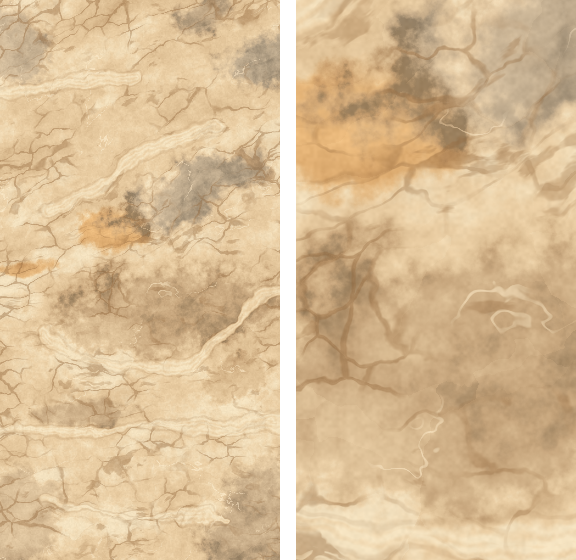
Left, the full canvas; right, a detail of the centre.
This texture is drawn by a Shadertoy shader. Its source:

```glsl
// Cream and tan breccia marble with grey-brown patches, pale ribbons and fine cracks.

const vec3 UMBER = vec3(0.61, 0.50, 0.36);
const vec3 TAN   = vec3(0.79, 0.65, 0.48);
const vec3 SAND  = vec3(0.87, 0.75, 0.58);
const vec3 CREAM = vec3(0.92, 0.81, 0.645);
const vec3 IVORY = vec3(0.96, 0.89, 0.755);
const vec3 RUST  = vec3(0.58, 0.41, 0.24);
const vec3 GREY_TINT  = vec3(1.09, 0.985, 0.83);
const vec3 OCHRE_TINT = vec3(1.02, 0.88, 0.68);
const float BASE_TONE = 0.77;
const float CRACK_WIDTH = 0.0045;
const float RIBBON_WIDTH = 0.024;

// Patches: centre and radii, then angle, darkening and grey (+) or ochre (-)
const int PATCHES = 12;
const vec4 PATCH_SHAPE[PATCHES] = vec4[PATCHES](
    vec4(0.69, 1.33, 0.29, 0.10), vec4(0.05, 1.84, 0.17, 0.13),
    vec4(0.96, 1.80, 0.17, 0.09), vec4(0.73, 1.97, 0.10, 0.09),
    vec4(0.62, 0.89, 0.48, 0.15), vec4(0.83, 0.65, 0.13, 0.08),
    vec4(0.32, 0.53, 0.20, 0.05), vec4(0.93, 0.16, 0.25, 0.19),
    vec4(0.05, 0.16, 0.18, 0.17), vec4(0.06, 0.92, 0.11, 0.09),
    vec4(0.42, 1.19, 0.13, 0.09), vec4(0.08, 1.03, 0.15, 0.03));
const vec3 PATCH_KIND[PATCHES] = vec3[PATCHES](
    vec3(0.42, 0.56, 0.85), vec3(-0.3, 0.40, 0.8), vec3(0.3, 0.46, 0.9),
    vec3(0.0, 0.48, 0.6), vec3(0.15, 0.42, 0.15), vec3(0.3, 0.36, 0.0),
    vec3(0.05, 0.36, 0.3), vec3(0.8, 0.42, 0.45), vec3(0.0, 0.34, 0.4),
    vec3(0.3, -0.22, 0.0), vec3(0.4, 0.30, -0.7), vec3(0.0, 0.38, -0.6));

// Pale ribbons as segments from xy to zw
const int RIBBONS = 12;
const vec4 RIBBON[RIBBONS] = vec4[RIBBONS](
    vec4(0.16, 0.81, 0.30, 0.72), vec4(0.30, 0.72, 0.45, 0.70),
    vec4(0.45, 0.70, 0.66, 0.71), vec4(0.66, 0.71, 0.78, 0.80),
    vec4(0.78, 0.80, 0.92, 0.96), vec4(0.92, 0.96, 1.05, 0.98),
    vec4(-0.05, 0.46, 0.40, 0.47), vec4(0.40, 0.47, 1.05, 0.50),
    vec4(0.15, 0.20, 0.45, 0.14), vec4(0.45, 0.14, 0.80, 0.13),
    vec4(0.18, 1.26, 0.75, 1.56), vec4(-0.05, 1.67, 0.50, 1.72));

vec2 hash2(vec2 p) {
    vec3 q = fract(p.xyx * vec3(0.1031, 0.1030, 0.0973));
    q += dot(q, q.yzx + 33.33);
    return fract((q.xx + q.yz) * q.zy);
}

float noise(vec2 p) {
    vec2 i = floor(p), f = fract(p);
    f = f * f * (3.0 - 2.0 * f);
    return mix(mix(hash2(i).x, hash2(i + vec2(1, 0)).x, f.x),
               mix(hash2(i + vec2(0, 1)).x, hash2(i + vec2(1, 1)).x, f.x), f.y);
}

// Fractal noise centred on zero
float fbm(vec2 p) {
    float sum = 0.0, amp = 0.5;
    for (int i = 0; i < 5; i++) {
        sum += amp * (noise(p) - 0.5);
        p = mat2(1.6, 1.2, -1.2, 1.6) * p + 17.3;
        amp *= 0.55;
    }
    return sum;
}

// Cell border distance and a random value per cell
vec2 cells(vec2 p) {
    vec2 base = floor(p);
    float near = 9.0, next = 9.0, id = 0.0;
    for (int y = -1; y <= 1; y++)
    for (int x = -1; x <= 1; x++) {
        vec2 cell = base + vec2(x, y);
        float d = length(cell + hash2(cell + 40.0) - p);
        if (d < near) { next = near; near = d; id = hash2(cell + 90.0).y; }
        else next = min(next, d);
    }
    return vec2(next - near, id);
}

float segment(vec2 p, vec2 a, vec2 b) {
    vec2 pa = p - a, ba = b - a;
    return length(pa - ba * clamp(dot(pa, ba) / dot(ba, ba), 0.0, 1.0));
}

float line(float d, float width) { return 1.0 - smoothstep(width * 0.25, width, d); }

vec3 palette(float t) {
    vec3 c = mix(UMBER, TAN, clamp(t * 4.0, 0.0, 1.0));
    c = mix(c, SAND, clamp(t * 4.0 - 1.0, 0.0, 1.0));
    c = mix(c, CREAM, clamp(t * 4.0 - 2.0, 0.0, 1.0));
    return mix(c, IVORY, clamp(t * 4.0 - 3.0, 0.0, 1.0));
}

void mainImage(out vec4 fragColor, in vec2 fragCoord) {
    vec2 p = fragCoord / iResolution.x;
    float pixel = 1.0 / iResolution.x;

    // Warped strata, rising to the right in the upper half
    vec2 w = p + 0.13 * vec2(fbm(p * 4.0 + 3.0), fbm(p * 4.0 + 51.0));
    float slope = mix(0.04, 0.42, smoothstep(0.7, 1.25, p.y));
    vec2 s = vec2(w.x, w.y - slope * (w.x - 0.5));
    float rough = fbm(p * 13.0 + 8.0), fine = fbm(p * 55.0);
    float tone = BASE_TONE + 0.75 * fbm(s * vec2(2.5, 8.0)) + 0.4 * rough + 0.3 * fine;

    // Stained patches with ragged rims
    float tint = 0.0, shade = 0.0;
    for (int i = 0; i < PATCHES; i++) {
        vec3 kind = PATCH_KIND[i];
        vec2 q = w - PATCH_SHAPE[i].xy;
        float c = cos(kind.x), n = sin(kind.x);
        q = vec2(c * q.x + n * q.y, c * q.y - n * q.x) / PATCH_SHAPE[i].zw;
        float m = 1.0 - smoothstep(0.65, 1.15, length(q) + 0.9 * rough + 0.4 * fine);
        tone -= kind.y * m;
        shade = max(shade, m * step(0.0, kind.y));
        tint += kind.z * m;
    }

    // Broken fragments and their rusty seams, at two scales
    float rust = 0.0;
    for (int i = 0; i < 2; i++) {
        float scale = 5.0 + 8.0 * float(i);
        vec2 at = s + 0.035 * vec2(fbm(p * 14.0 + 5.0), fbm(p * 14.0 + 70.0));
        vec2 cell = cells(at * scale * vec2(0.85, 1.35) + 20.0 * float(i));
        float mask = smoothstep(-0.04, 0.2, fbm(p * 5.0 + 31.0 * float(i)));
        float width = max(CRACK_WIDTH, 1.3 * pixel) * scale * 2.0;
        rust += 0.75 * mask * line(cell.x, width) + 0.12 * mask * line(cell.x, width * 5.0);
        tone += 0.11 * (cell.y - 0.5);
    }
    float stain = line(abs(fbm(s * vec2(3.0, 9.0) + 12.0)), 0.03);
    rust += 0.35 * stain * smoothstep(0.0, 0.2, fbm(p * 7.0 + 60.0));
    rust += 0.5 * smoothstep(0.2, 0.3, fbm(s * vec2(12.0, 25.0) + 44.0));

    // Pale ribbons with streaks along their length
    float band = 9.0;
    for (int i = 0; i < RIBBONS; i++)
        band = min(band, segment(w, RIBBON[i].xy, RIBBON[i].zw));
    float width = RIBBON_WIDTH * (0.9 + 2.2 * fbm(p * 6.0 + 22.0));
    float ribbon = 1.0 - smoothstep(width * 0.55, width, band + 0.012 * rough);
    float streak = 0.5 + 0.5 * sin(band * 420.0 + 9.0 * rough);
    tone = mix(tone, 0.84 + 0.18 * streak + 0.3 * fine, 0.85 * ribbon);
    rust += 0.2 * line(abs(band - width), 0.006);

    // Hairline calcite threads
    float thread = line(abs(fbm(s * vec2(5.0, 7.0) + 80.0)), 0.009);
    thread *= smoothstep(-0.05, 0.15, fbm(p * 6.0 + 99.0));
    tone += (0.22 + 0.2 * shade) * thread;

    // Colour
    vec3 color = palette(clamp(tone, 0.0, 1.0));
    float luma = dot(color, vec3(0.3, 0.59, 0.11));
    tint *= 1.0 - ribbon;
    color = mix(color, luma * GREY_TINT, clamp(tint + 0.35 * thread, 0.0, 1.0));
    color = mix(color, color * OCHRE_TINT, clamp(-tint, 0.0, 1.0));
    color = mix(color, RUST, clamp(rust, 0.0, 0.75) * (0.6 - 0.35 * ribbon));
    color += 0.035 * (noise(p * 230.0) - 0.5);
    fragColor = vec4(color, 1.0);
}
```
